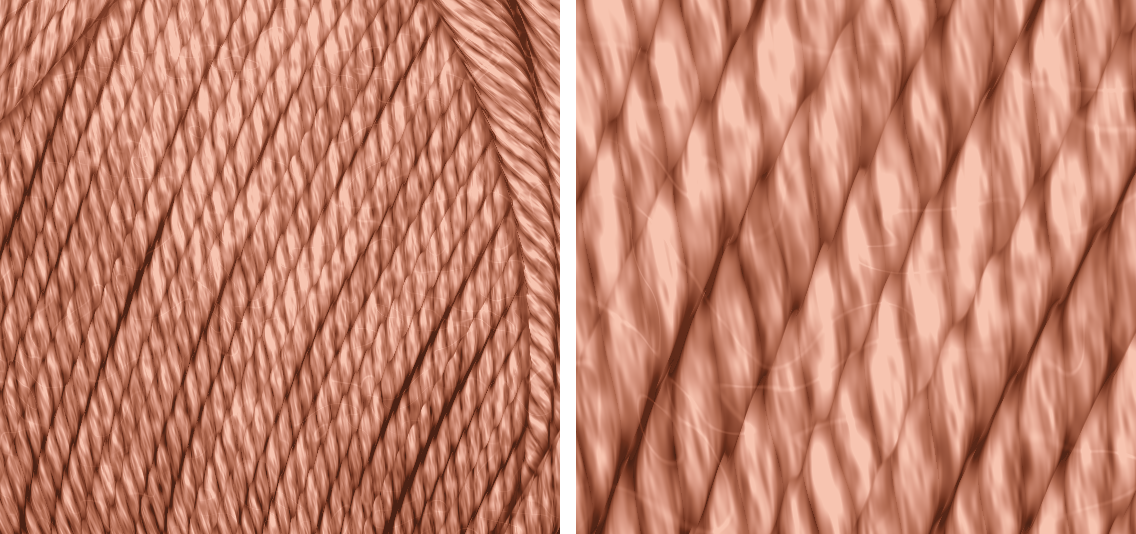
Left, the full canvas; right, a detail of the centre.
Give the GLSL for this texture, as a WebGL 2 fragment shader.

```glsl
#version 300 es
precision highp float;

uniform vec2 u_resolution;
out vec4 fragColor;

const float TAU = 6.28319;
const float STRAND_PITCH = 0.056;  // horizontal spacing of the main strands
const float STRAND_LEAN = 0.43;    // sideways run per unit of height
const float PLY_PITCH = 0.050;     // length of one twist along a strand
const float TWIST = 1.55;          // slant of the plies
const float SCALLOP = 0.10;        // bulge of each ply at the strand edge
const float FIBRE_WIDTH = 0.010;
const float FIBRE_LENGTH = 0.032;
const float FIBRE_CONTRAST = 0.95;
const float HAIR_STRENGTH = 0.16;
const float GAP_TONE = -0.12;
const vec3 SHADES[6] = vec3[6](
    vec3(0.45, 0.20, 0.12), vec3(0.58, 0.31, 0.22), vec3(0.69, 0.41, 0.31),
    vec3(0.78, 0.51, 0.42), vec3(0.88, 0.63, 0.55), vec3(0.97, 0.77, 0.69));

float hash(vec2 p) {
    return fract(sin(dot(p, vec2(127.1, 311.7))) * 43758.5453);
}

float noise(vec2 p) {
    vec2 i = floor(p), f = fract(p);
    f = f * f * (3.0 - 2.0 * f);
    return mix(mix(hash(i), hash(i + vec2(1, 0)), f.x),
               mix(hash(i + vec2(0, 1)), hash(i + vec2(1, 1)), f.x), f.y);
}

// Position along the twist, wrapping around the round strand
float twistLay(float q, float along, float halfWidth) {
    return along + TWIST * halfWidth * 0.85 * asin(clamp(q, -1.0, 1.0));
}

// Tone of one twisted strand; q runs from -1 to 1 across it
float yarnTone(float q, float along, float halfWidth, float ply, float seed) {
    float lay = twistLay(q, along, halfWidth);
    float run = along - q * halfWidth / TWIST;

    // Rounded plies with dark grooves between them
    float plump = pow(abs(sin(0.5 * TAU * fract(ply))), 0.8);
    float plyShade = hash(vec2(floor(ply), seed)) - 0.5;

    // Fine fibres lying along the plies
    vec2 fibreUV = vec2(lay / FIBRE_WIDTH, run / FIBRE_LENGTH) + seed * 50.0;
    float fibre = 0.55 * noise(fibreUV) + 0.45 * noise(fibreUV * vec2(2.1, 1.7) + 9.0) - 0.5;

    float body = sqrt(max(1.0 - q * q, 0.0));
    float form = smoothstep(0.1, 0.95, body);
    float lit = 0.95 - 0.25 * q;
    float surface = 0.20 + 0.64 * plump * lit + FIBRE_CONTRAST * fibre + 0.18 * plyShade;
    return mix(GAP_TONE, surface, form);
}

// Side-by-side strands; the highest one covers its neighbours
float strands(float lane, float along, float pitch, float family) {
    float tone = GAP_TONE, top = 0.0;
    for (int k = -1; k <= 1; k++) {
        float id = floor(lane) + float(k);
        float seed = hash(vec2(id, family));
        float wobble = 0.26 * (noise(vec2(along * 3.5, seed * 90.0)) - 0.5);
        float center = id + 0.5 + 0.14 * (seed - 0.5) + wobble;
        float halfWidth = mix(0.49, 0.60, hash(vec2(family, id)));
        float q = (lane - center) / halfWidth;

        // Plies swell the outline of the strand
        float stretch = 0.6 * noise(vec2(along * 10.0, seed * 31.0));
        float ply = twistLay(q, along, halfWidth * pitch) / PLY_PITCH + seed * 7.0 + stretch;
        q *= 1.0 + SCALLOP * cos(TAU * ply);

        if (abs(q) < 1.0) {
            float lift = 0.25 * hash(vec2(id + 3.0, family)) + 0.2 * noise(vec2(along * 3.0, id));
            float height = sqrt(1.0 - q * q) + lift;
            float strand = yarnTone(q, along, halfWidth * pitch, ply, seed)
                         + 0.16 * (hash(vec2(id, family + 5.0)) - 0.5);
            tone = mix(tone, strand, smoothstep(-0.1, 0.1, height - top));
            top = max(top, height);
        }
    }
    return tone;
}

// Lays a bundle over the base, with a soft shadow along its edge
float cover(float base, float bundle, float edge) {
    float pixel = 1.0 / u_resolution.y;
    base = mix(base, GAP_TONE, 0.7 * smoothstep(-0.025, 0.0, edge));
    return mix(base, bundle, smoothstep(-pixel, pixel, edge));
}

vec3 shade(float tone) {
    vec3 color = SHADES[0] * mix(0.65, 1.0, smoothstep(-0.2, 0.05, tone));
    for (int i = 1; i < 6; i++)
        color = mix(color, SHADES[i], clamp(tone * 5.0 - float(i - 1), 0.0, 1.0));
    return color;
}

void main() {
    vec2 p = gl_FragCoord.xy / u_resolution.y;

    // Main field: leaning strands, upright at lower left and flatter at right
    float side = smoothstep(0.1, 1.0, p.x);
    float lean = STRAND_LEAN * p.y + 0.18 * side * (p.y - 0.5)
               + 0.04 * (1.0 - side) * exp(-p.y / 0.12);
    float tone = strands((p.x - lean) / STRAND_PITCH, dot(p, vec2(0.43, 0.90)),
                         STRAND_PITCH * 0.9, 1.0);

    // Upper left bundle
    float corner = dot(p - vec2(0.0, 0.77), vec2(-0.72, 0.69));
    tone = cover(tone, strands(-corner / 0.06, dot(p, vec2(0.69, 0.72)), 0.06, 2.0), corner);

    // Curved bundle at the right, widening upward
    float rim = p.x - 0.992 + 0.4 * (p.y - 0.32) * (p.y - 0.32);
    float rimPitch = 0.04 + 0.10 * p.y * p.y;
    tone = cover(tone, strands(rim / rimPitch, dot(p, vec2(-0.34, 0.94)), rimPitch, 3.0), rim);

    // Lower right bundle
    float foot = dot(p - vec2(0.943, 0.016), vec2(0.86, -0.51));
    tone = cover(tone, strands(foot / 0.09, dot(p, vec2(0.51, 0.86)), 0.09, 4.0), foot);

    // Broad light falloff and stray hairs
    tone += 0.24 * (p.y - 0.45) + 0.22 * (noise(p * 4.0) - 0.5);
    float hair = abs(noise(p * 26.0 + 3.0 * noise(p * 11.0)) - 0.5);
    tone += HAIR_STRENGTH * smoothstep(0.05, 0.0, hair) * noise(p * 17.0 + 40.0);

    fragColor = vec4(shade(tone), 1.0);
}
```
